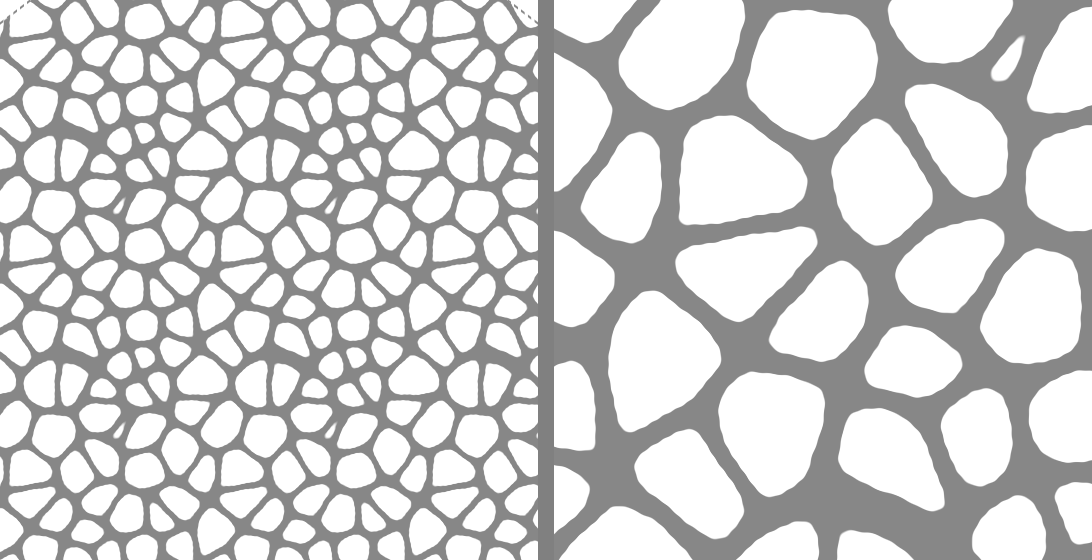
Left: the whole. Right: its middle third, enlarged.
Write a WebGL 1 fragment shader that draws this pattern.

```glsl
precision highp float;
// Crazy paving: white rounded stones in grey mortar, on a seamless tile.
// Each tile is a weighted Voronoi diagram of 6 x 6 jittered seeds on a torus;
// a smooth minimum of the border distances rounds the corners of the stones.

uniform vec2 u_resolution;

const float TAU = 6.2831853;
const float SEEDS = 6.0;
const vec2 TILES = vec2(2.543, 2.494);

vec3 hash3(vec2 cell) {
  float n = dot(cell, vec2(12.71, 31.17)) + 4.3;
  return fract(sin(vec3(n, n * 1.37 + 2.1, n * 1.73 + 5.9)) * 437.585);
}

// Seed position in the tile (xy) and its weight (z)
vec3 seed(vec2 cell) {
  vec3 h = hash3(cell);
  vec2 stagger = vec2(0.5 * mod(cell.y, 2.0), 0.0);
  vec2 s = (cell + 0.5 + stagger + 0.8 * (h.xy - 0.5)) / SEEDS;
  // Spread the seeds near one side of the tile, crowd them at its middle
  s += vec2(0.32, 0.2) * sin(TAU * (s - vec2(0.05, -0.03))) / TAU;
  return vec3(s, 0.008 * h.z);
}

// Shortest vector from p to a seed, across the tile's seams
vec2 toSeed(vec2 p, vec2 s) {
  return (fract(s - p + 0.5) - 0.5) * vec2(1.0, 1.06);
}

// Rounded distance from p to the border of its stone's cell
float borderDistance(vec2 p) {
  vec2 nearest = vec2(0.0);
  float nearestPower = 9.0;
  for (int j = 0; j < 6; j++) {
    for (int i = 0; i < 6; i++) {
      vec3 s = seed(vec2(float(i), float(j)));
      vec2 d = toSeed(p, s.xy);
      float power = dot(d, d) - s.z;
      if (power < nearestPower) {
        nearestPower = power;
        nearest = d;
      }
    }
  }

  float sum = 0.0;
  for (int j = 0; j < 6; j++) {
    for (int i = 0; i < 6; i++) {
      vec3 s = seed(vec2(float(i), float(j)));
      vec2 d = toSeed(p, s.xy);
      float gap = length(d - nearest);
      if (gap > 0.0001) {
        float border = (dot(d, d) - s.z - nearestPower) / (2.0 * gap);
        sum += exp(-65.0 * border);
      }
    }
  }
  return -log(max(sum, 1e-20)) / 65.0;
}

// Bent outlines and a finer hand-cut roughness, both periodic in the tile
vec2 wobble(vec2 p) {
  vec2 bend = sin(TAU * (p.yx * vec2(4.0, 3.0) + vec2(0.2, 0.6)));
  vec2 ripple = sin(TAU * (p.yx * 11.0 + p * vec2(7.0, -6.0)));
  vec2 rough = sin(TAU * (p.yx * 37.0 + p * vec2(-23.0, 29.0)));
  return p + 0.006 * bend + 0.0016 * ripple + 0.0006 * rough;
}

void main() {
  vec2 uv = gl_FragCoord.xy / u_resolution;
  vec2 tile = (uv - vec2(0.0, 1.0)) * TILES;
  float pixel = TILES.y / u_resolution.y;

  float stone = borderDistance(wobble(tile)) - 0.0135;
  float mortar = 1.0 - smoothstep(-0.7 * pixel, 0.7 * pixel, stone);

  // Clipped top corners: blank outside a thin broken line
  float aspect = u_resolution.x / u_resolution.y;
  vec2 corner = vec2(min(uv.x, 1.0 - uv.x) * aspect, 1.0 - uv.y);
  float cut = (corner.x / 0.055 + corner.y / 0.042 - 1.0) * 0.033;
  float soft = 1.0 / u_resolution.y;
  mortar *= smoothstep(-soft, soft, cut);
  float dash = smoothstep(-0.4, 0.2, sin(corner.x * 520.0));
  float line = 1.0 - smoothstep(0.0004, 0.0004 + 1.5 * soft, abs(cut));
  mortar = max(mortar, line * dash);

  gl_FragColor = vec4(mix(vec3(1.0), vec3(0.53), mortar), 1.0);
}
```
